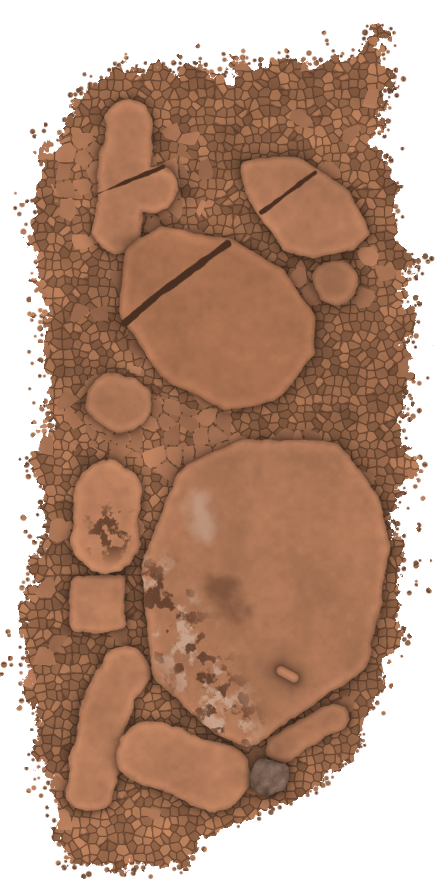
Write a Shadertoy shader that draws this texture.

```glsl
#define WIDTH 3.84
#define ROCK vec3(.665, .455, .335)
#define SOIL vec3(.61, .42, .30)
#define GAP vec3(.34, .22, .155)
#define PALE vec3(.80, .68, .60)
#define SHADOW .42
#define PEBBLE 13.
#define PLATE 6.5
#define CRUMB 19.

// Soil borders, sampled every 0.4 downwards
const float LEFT[19] = float[](1.3, .72, .42, .24, .34, .28, .4, .42, .44, .34, .36, .34, .22, .3, .28, .36, .45, .54, .72);
const float RIGHT[19] = float[](3.35, 3.27, 3.22, 3.42, 3.44, 3.5, 3.52, 3.6, 3.46, 3.58, 3.4, 3.44, 3.46, 3.3, 3.2, 3.08, 2.62, 1.68, 1.45);

// Stone outlines, before rounding
const vec2 GREAT[10] = vec2[](vec2(1.68, 4.17), vec2(2.1, 3.97), vec2(2.8, 3.98), vec2(3.05, 4.3), vec2(3.14, 4.75),
  vec2(2.97, 5.6), vec2(2.12, 6.2), vec2(1.95, 6.13), vec2(1.5, 5.7), vec2(1.41, 4.9));
const vec2 SPLIT[10] = vec2[](vec2(1.15, 2.17), vec2(1.38, 2.02), vec2(1.98, 2.13), vec2(2.38, 2.37), vec2(2.62, 2.75),
  vec2(2.62, 3), vec2(2.32, 3.37), vec2(1.95, 3.43), vec2(1.42, 3.17), vec2(1.09, 2.66));
const vec2 UPPER[10] = vec2[](vec2(2.1, 1.42), vec2(2.35, 1.36), vec2(2.6, 1.4), vec2(2.98, 1.66), vec2(3.14, 2),
  vec2(3.02, 2.12), vec2(2.68, 2.19), vec2(2.44, 2.12), vec2(2.25, 1.85), vec2(2.12, 1.65));

float pixel;

vec2 hash2(vec2 p) {
  vec3 q = fract(p.xyx * vec3(.1031, .103, .0973));
  q += dot(q, q.yzx + 33.33);
  return fract((q.xx + q.yz) * q.zy);
}

float noise(vec2 p) {
  vec2 i = floor(p), f = fract(p), e = vec2(1, 0);
  f *= f * (3. - 2. * f);
  return mix(mix(hash2(i).x, hash2(i + e).x, f.x), mix(hash2(i + e.yx).x, hash2(i + 1.).x, f.x), f.y);
}

float fbm(vec2 p) {
  float sum = 0., amp = .53;
  for (int k = 0; k < 4; k++) { sum += amp * noise(p); p = p * 2.03 + 17.; amp *= .5; }
  return sum;
}

// Nearest cell centre, its distance, and the gap to the next
vec4 cells(vec2 p) {
  vec4 best = vec4(0, 0, 9, 9);
  for (int k = 0; k < 9; k++) {
    vec2 id = floor(p) + vec2(k % 3 - 1, k / 3 - 1), c = id + .1 + .8 * hash2(id);
    float d = length(p - c);
    if (d < best.z) best = vec4(c, d, best.z);
    else best.w = min(best.w, d);
  }
  return vec4(best.xyz, best.w - best.z);
}

float line(vec2 p, float ax, float ay, float bx, float by) {
  vec2 w = p - vec2(ax, ay), e = vec2(bx - ax, by - ay);
  return length(w - e * clamp(dot(w, e) / dot(e, e), 0., 1.));
}

float polygon(vec2 p, vec2 v[10], float radius) {
  float d = 9., side = 1.;
  for (int i = 0, j = 9; i < 10; j = i, i++) {
    vec2 e = v[j] - v[i], w = p - v[i];
    d = min(d, line(p, v[i].x, v[i].y, v[j].x, v[j].y));
    bvec3 c = bvec3(p.y >= v[i].y, p.y < v[j].y, e.x * w.y > e.y * w.x);
    if (all(c) || !any(c)) side = -side;
  }
  return side * d - radius;
}

float soilEdge(vec2 p) {
  float row = clamp(p.y / .4 - 1., 0., 17.99), t = fract(row);
  int i = int(row);
  float l = mix(LEFT[i], LEFT[i + 1], t), r = mix(RIGHT[i], RIGHT[i + 1], t);
  float top = .6 - .24 * smoothstep(2.5, 3.2, p.x);
  return max(max(l - p.x, p.x - r), max(top - p.y, p.y - 7.43));
}

float cover(float d) { return smoothstep(pixel, -pixel, d); }

// Stone with a contact shadow and a worn rim
vec3 lay(vec3 ground, float d, vec3 rock) {
  ground *= 1. - SHADOW * exp(-max(d, 0.) * 22.);
  rock *= 1. + .07 * smoothstep(-.12, -.04, d) - .16 * smoothstep(-.04, 0., d);
  return mix(ground, rock, cover(d));
}

vec3 gravel(vec2 p) {
  vec4 small = cells(p * PEBBLE), large = cells(p * PLATE);
  vec2 pick = hash2(floor(large.xy) + 7.);
  vec3 col = SOIL * (.83 + .36 * hash2(floor(small.xy)).y);
  col = mix(GAP, col, .3 + .7 * smoothstep(0., .28, small.w));
  float rubble = smoothstep(.75, .3, min(line(p, 1., 3.6, 1.7, 3.75), line(p, .7, 1.5, 1.3, 1.6)) + .15);
  float plate = step(pick.x, .1 + .75 * rubble) * smoothstep(.04, .16, large.w);
  return mix(col, ROCK * (.92 + .2 * pick.y), plate) * (.84 + .3 * fbm(p * 2.5));
}

void mainImage(out vec4 fragColor, in vec2 fragCoord) {
  pixel = WIDTH / iResolution.x;
  vec2 p = vec2(fragCoord.x, iResolution.y - fragCoord.y) * pixel;
  float grain = fbm(p * 14.), wob = (fbm(p * 6.) - .5) * .09;
  vec3 rock = ROCK * (.86 + .16 * fbm(p * 2.6 + 5.) + .12 * grain), col = gravel(p);

  // Half-buried stones
  col = lay(col, line(p, .98, 3.43, 1.07, 3.47) - .24 + wob, rock);
  col = lay(col, length(p - vec2(2.87, 2.42)) - .19 + wob, rock * .94);
  col = lay(col, length(max(abs(p - vec2(.84, 5.17)) - .16, 0.)) - .08 + wob, rock);
  col = lay(col, line(p, 2.4, 6.4, 2.85, 6.15) - .13 + wob, rock);
  col = lay(col, min(line(p, 1.07, 5.75, .86, 6.2), line(p, .86, 6.2, .78, 6.75)) - .21 + wob, rock * 1.05);
  col = lay(col, line(p, 1.3, 6.47, 1.85, 6.65) - .29 + wob, rock * 1.04);
  col = lay(col, length(p - vec2(2.31, 6.67)) - .16 + wob, vec3(.43, .34, .29) * (.6 + .8 * grain));

  // Raised stones
  col = lay(col, min(line(p, 1.1, 1.08, 1., 1.97) - .21, line(p, 1.15, 1.65, 1.36, 1.62) - .18) + wob, rock * 1.06);
  col = lay(col, polygon(p, UPPER, .03) + wob * .5, rock);
  col = lay(col, line(p, .92, 4.23, .9, 4.62) - .29 + wob, rock * 1.07);
  col = lay(col, polygon(p, SPLIT, .08) + wob * .6, rock * vec3(.97, .95, .93));
  float great = polygon(p, GREAT, .2) + wob * .6;
  col = lay(col, great, rock);
  col = lay(col, line(p, 2.41, 5.75, 2.52, 5.81) - .04, rock * 1.08);

  // Cracks
  float deep = min(line(p, 1.07, 2.77, 1.36, 2.52), line(p, 1.36, 2.52, 1.95, 2.09)) - .032;
  float fine = min(line(p, 2.24, 1.82, 2.7, 1.48) - .018, line(p, .84, 1.66, 1.4, 1.43) - .01);
  col = mix(col, GAP * .85, cover(min(deep, fine) + wob * .4));

  // Lichen, pits and stains
  float lichen = smoothstep(.42, .05, line(p, 1.32, 5.05, 1.95, 6.2)) * cover(great);
  float pits = max(lichen, smoothstep(.32, .1, length(p - vec2(.95, 4.55))));
  col = mix(col, PALE, .75 * lichen * smoothstep(.5, .68, fbm(p * 9. + 31.)));
  col = mix(col, GAP, .8 * pits * smoothstep(.53, .66, fbm(p * 11. + 3.)));
  col = mix(col, PALE, .55 * smoothstep(.16, 0., line(p, 1.7, 4.3, 1.76, 4.6) + wob * 2.));
  col = mix(col, GAP, .5 * smoothstep(.2, 0., line(p, 1.88, 5.05, 2., 5.25) + wob * 3.));

  // Ragged border and loose crumbs
  float ragged = (fbm(p * 4.) - .5) * .35 + (fbm(p * 17.) - .5) * .22;
  vec4 crumb = cells(p * CRUMB);
  vec2 chance = hash2(floor(crumb.xy) + 11.), home = crumb.xy / CRUMB;
  float loose = soilEdge(home) + (fbm(home * 4.) - .5) * .5 + chance.x * .26 - .16;
  float bits = step(loose, 0.) * cover((crumb.z - .2 - .3 * chance.y) / CRUMB);
  fragColor = vec4(mix(vec3(1), col, max(cover(soilEdge(p) + ragged), bits)), 1);
}
```
